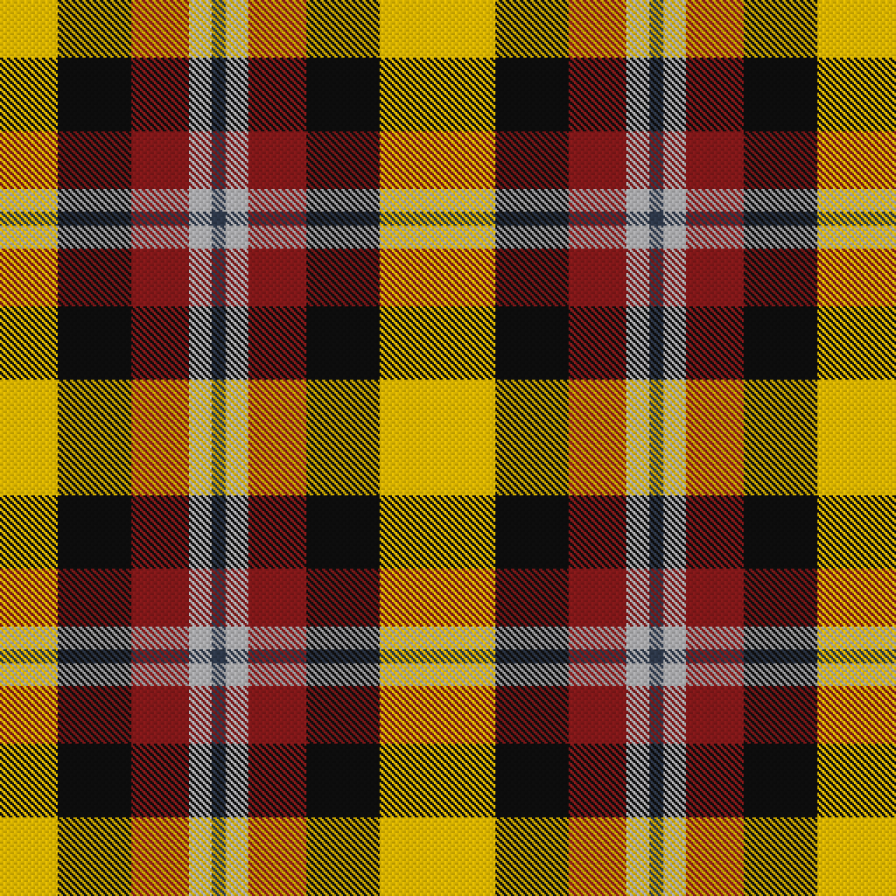
Reproduce this pattern procedurally as a WebGL 2 fragment shader.

```glsl
#version 300 es
precision highp float;
// Woven tartan: one mirrored stripe sequence colours both warp and weft.
// A 2/2 twill picks which thread lies on top, so crossings mix as diagonals.
// Each pixel averages a small grid of samples to smooth the thread edges.

uniform vec2 u_resolution;
out vec4 fragColor;

const float THREADS = 512.0;   // threads across the canvas
const float SETT = 250.0;      // threads in one full mirrored repeat
const float TWILL = 4.0;       // threads in one twill step: two over, two under
const int SAMPLES = 3;         // samples per pixel side

const vec3 YELLOW = vec3(0.92, 0.76, 0.00);
const vec3 BLACK = vec3(0.055);
const vec3 RED = vec3(0.55, 0.10, 0.105);
const vec3 WHITE = vec3(0.72, 0.72, 0.73);
const vec3 NAVY = vec3(0.19, 0.235, 0.31);

// Sine-free hash of one thread number
float hash(float n) {
  n = fract(n * 0.1031);
  n *= n + 33.33;
  return fract(n * (n + n));
}

// Stripe colour of a thread, mirrored about the yellow and navy centres
vec3 stripeColor(float thread) {
  float phase = mod(thread, SETT);
  float d = min(phase, SETT - phase);
  vec3 color = YELLOW;
  color = mix(color, BLACK, step(32.8, d));
  color = mix(color, RED, step(75.4, d));
  color = mix(color, WHITE, step(108.3, d));
  return mix(color, NAVY, step(120.8, d));
}

// Light on a thread: alternate threads are dimmer, with slight dye variation
float threadShade(float thread, float evenLight, float oddLight) {
  float index = floor(thread);
  float light = mix(evenLight, oddLight, mod(index, 2.0));
  return light * (0.98 + 0.04 * hash(index));
}

// Colour of the uppermost thread at a point measured in threads
vec3 weave(vec2 p) {
  vec2 cell = floor(p);
  vec2 center = cell + 0.5;
  float warpOnTop = 1.0 - step(TWILL * 0.5, mod(cell.x + cell.y, TWILL));
  float fromTop = THREADS - center.y;
  vec3 warp = stripeColor(center.x) * threadShade(center.x, 1.0, 0.89);
  vec3 weft = stripeColor(fromTop) * threadShade(fromTop, 0.91, 0.79);
  return mix(weft, warp, warpOnTop);
}

void main() {
  vec3 sum = vec3(0.0);
  for (int j = 0; j < SAMPLES; j++) {
    for (int i = 0; i < SAMPLES; i++) {
      vec2 offset = (vec2(i, j) + 0.5) / float(SAMPLES) - 0.5;
      vec2 uv = (gl_FragCoord.xy + offset) / u_resolution;
      sum += weave(uv * THREADS);
    }
  }
  fragColor = vec4(sum / float(SAMPLES * SAMPLES), 1.0);
}
```
